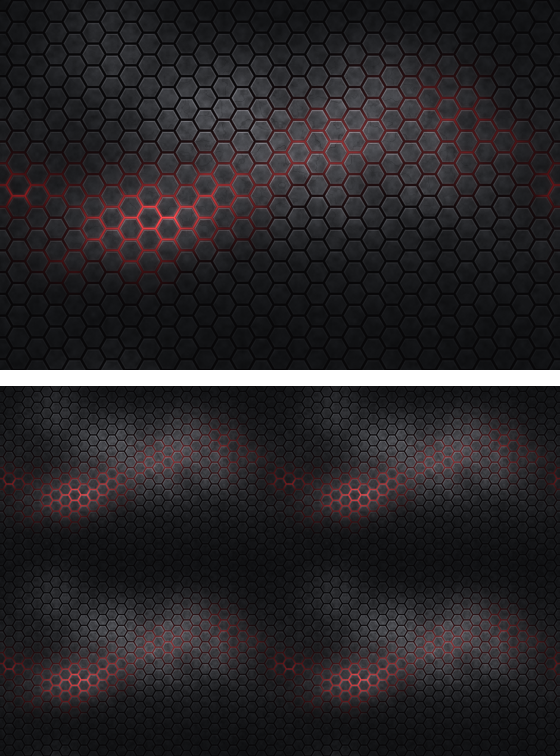
Top: one tile. Bottom: repeated 2 by 2.
This pattern is drawn by a Shadertoy shader. Its source:

```glsl
// Worn dark metal hexagon plates with red light glowing from the grooves, tiling seamlessly.

const float TAU = 6.2831853;
const vec2 REPEATS = vec2(15.0, 17.0);      // column pairs across, plates down
const vec2 CELL = vec2(1.7320508, 1.0);     // one column pair of flat-topped hexagons
const float GROOVE = 0.05;                  // half the gap between plates
const float RIM = 0.085;                    // where the bevel highlight sits

const vec3 GROOVE_COLOR = vec3(0.030, 0.026, 0.032);
const vec3 PLATE_DARK = vec3(0.068, 0.072, 0.080);
const vec3 PLATE_LIT = vec3(0.350, 0.355, 0.375);
const vec3 GLOW_RED = vec3(0.78, 0.10, 0.11);
const vec3 RIM_TINT = vec3(0.92, 0.90, 0.94);

// Integer hash, 0 to 1
float hash(vec2 cell) {
    uvec2 k = uvec2(ivec2(cell)) * uvec2(1597334673u, 3812015801u);
    uint h = (k.x ^ k.y) * 1597334673u;
    h = (h ^ (h >> 15)) * 2246822519u;
    return float((h ^ (h >> 13)) & 65535u) / 65535.0;
}

// Value noise that wraps after a whole period
float noise(vec2 uv, vec2 period) {
    vec2 p = uv * period;
    vec2 i = floor(p);
    vec2 f = p - i;
    f = f * f * (3.0 - 2.0 * f);
    vec2 lo = mod(i, period);
    vec2 hi = mod(i + 1.0, period);
    return mix(mix(hash(lo), hash(vec2(hi.x, lo.y)), f.x),
               mix(hash(vec2(lo.x, hi.y)), hash(hi), f.x), f.y);
}

float fbm(vec2 uv, vec2 period) {
    float sum = 0.0;
    float gain = 0.5;
    for (int i = 0; i < 4; i++) {
        sum += gain * noise(uv, period);
        period *= 2.0;
        gain *= 0.5;
    }
    return sum / 0.9375;
}

// Soft spot that wraps around the canvas
float spot(vec2 uv, vec2 center, vec2 radius) {
    vec2 d = uv - center;
    d = (d - round(d)) / radius;
    return exp(-dot(d, d));
}

// Offset from the nearest hexagon centre
vec2 hexOffset(vec2 p) {
    vec2 a = mod(p, CELL) - 0.5 * CELL;
    vec2 b = mod(p + 0.5 * CELL, CELL) - 0.5 * CELL;
    return dot(a, a) < dot(b, b) ? a : b;
}

// Outward normal in xy, distance inward from the border in z
vec3 hexEdge(vec2 q) {
    vec2 a = abs(q);
    vec2 slant = vec2(0.8660254, 0.5);
    float s = dot(a, slant);
    vec2 n = a.y > s ? vec2(0.0, 1.0) : slant;
    return vec3(n * sign(q), 0.5 - max(a.y, s));
}

// Uneven light falling on the plates
float lighting(vec2 uv) {
    float light = 0.62 * spot(uv, vec2(0.62, 0.68), vec2(0.17, 0.19))
                + 0.50 * spot(uv, vec2(0.36, 0.70), vec2(0.13, 0.15))
                + 0.42 * spot(uv, vec2(0.24, 0.40), vec2(0.14, 0.12))
                + 0.30 * spot(uv, vec2(0.18, 0.86), vec2(0.13, 0.16))
                + 0.32 * spot(uv, vec2(0.53, 0.48), vec2(0.24, 0.16))
                + 0.22 * spot(uv, vec2(0.80, 0.58), vec2(0.17, 0.22));
    float vignette = 0.5 - 0.5 * cos(TAU * uv.y);
    return (light + 0.13 * vignette) * (0.55 + 0.9 * fbm(uv, vec2(9.0, 6.0)));
}

// Winding band of red light, broken into patches
float glowBand(vec2 uv) {
    float center = 0.53 - 0.13 * cos(TAU * (uv.x - 0.22));
    float d = (uv.y - center) / 0.135;
    float patches = smoothstep(0.22, 0.68, noise(uv, vec2(11.0, 8.0)));
    float flicker = 0.55 + 0.6 * noise(uv, vec2(30.0, 17.0));
    float strength = 0.65 + 0.5 * spot(uv, vec2(0.24, 0.38), vec2(0.18));
    return exp(-d * d) * (0.25 + 0.75 * patches) * flicker * strength;
}

void mainImage(out vec4 fragColor, in vec2 fragCoord) {
    vec2 uv = fragCoord / iResolution.xy;
    float blur = 0.75 * REPEATS.y / iResolution.y;
    vec2 q = hexOffset(uv * REPEATS * CELL);
    vec3 edge = hexEdge(q);
    float light = lighting(uv);
    float glow = glowBand(uv);

    // Plate face with blotches, grit and dark scratches
    float grit = fbm(uv, vec2(90.0, 60.0));
    float scratch = 1.0 - smoothstep(0.0, 0.05, abs(fbm(uv, vec2(36.0, 24.0)) - 0.5));
    vec3 plate = mix(PLATE_DARK, PLATE_LIT, clamp(light, 0.0, 1.0));
    plate *= 0.72 + 0.56 * grit - 0.16 * scratch * light;
    plate *= 0.94 + 0.12 * q.y;

    // Bevel, brighter on the sides that face up
    float rim = 1.0 - smoothstep(0.0, 0.035 + 0.5 * blur, abs(edge.z - RIM));
    float facing = 0.5 + 0.5 * dot(edge.xy, vec2(-0.3, 0.954));
    plate += RIM_TINT * rim * (0.02 + 0.20 * light) * (0.25 + 0.75 * facing);

    // Groove between plates, then the red light inside it and its spill
    float face = smoothstep(GROOVE - blur, GROOVE + blur, edge.z);
    vec3 color = mix(GROOVE_COLOR, plate, face);
    float core = 1.0 - smoothstep(0.01, GROOVE + blur, edge.z);
    float spill = exp(-edge.z * 11.0);
    color += GLOW_RED * glow * (0.62 * core + 0.22 * spill);
    color += vec3(0.25, 0.22, 0.22) * core * glow * light;
    fragColor = vec4(color, 1.0);
}
```
